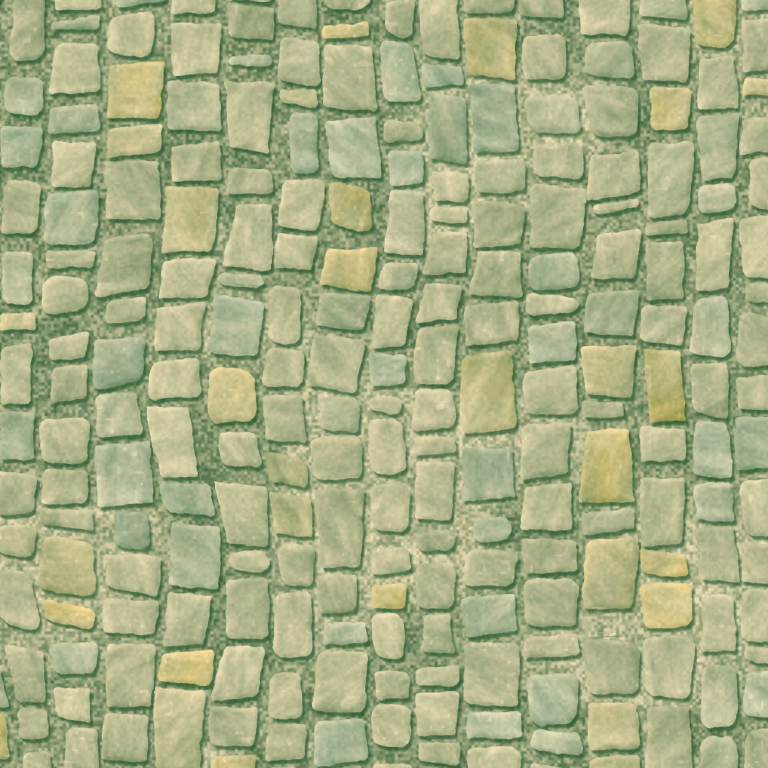
This texture is drawn by a WebGL 1 fragment shader. Its source:

```glsl
precision highp float;
uniform vec2 u_resolution;

const vec2 GRID = vec2(14.5, 15.0);
const vec3 SHADE_GREEN = vec3(0.17, 0.35, 0.19);
const vec3 PALE_STONE = vec3(0.87, 0.83, 0.67);
const vec3 OCHRE = vec3(0.05, 0.0, -0.10);
const vec3 SLATE = vec3(-0.045, -0.005, 0.02);

struct Stone {
  float dist;   // signed distance to the rim, negative inside
  vec2 local;   // position from the stone centre
  vec2 id;
};

float hash(vec2 p) {
  vec3 q = fract(p.xyx * 0.1031);
  q += dot(q, q.yzx + 33.33);
  return fract((q.x + q.y) * q.z);
}

float noise(vec2 p) {
  vec2 i = floor(p), f = fract(p);
  f = f * f * (3.0 - 2.0 * f);
  return mix(mix(hash(i), hash(i + vec2(1, 0)), f.x),
             mix(hash(i + vec2(0, 1)), hash(i + vec2(1, 1)), f.x), f.y);
}

float fbm(vec2 p) {
  float sum = 0.0, amp = 0.53;
  for (int i = 0; i < 4; i++) {
    sum += amp * noise(p);
    p = mat2(1.6, 1.2, -1.2, 1.6) * p + 7.3;
    amp *= 0.5;
  }
  return sum;
}

// Irregular division of a line: start of cell i
float boundary(float i, float seed, float jitter) {
  return i + jitter * (hash(vec2(i, seed)) - 0.5);
}

// Returns cell index, start and end
vec3 findCell(float x, float seed, float jitter) {
  float i = floor(x);
  if (x < boundary(i, seed, jitter)) i -= 1.0;
  else if (x >= boundary(i + 1.0, seed, jitter)) i += 1.0;
  return vec3(i, boundary(i, seed, jitter), boundary(i + 1.0, seed, jitter));
}

float tilt(vec2 id, float seed) {
  return 0.26 * (hash(id + seed) - 0.5);
}

float inset(vec2 id, float seed) {
  float h = hash(id + seed);
  return 0.0025 + 0.005 * h + 0.012 * pow(h, 9.0);
}

Stone findStone(vec2 p) {
  // Wandering columns, each with its own row heights
  vec2 w = p + 0.035 * (vec2(noise(p * 4.0), noise(p * 4.0 + 31.0)) - 0.5);
  vec3 col = findCell(w.x * GRID.x, 3.0, 0.4);
  float rows = GRID.y * (0.85 + 0.3 * hash(vec2(col.x, 71.0)));
  vec3 row = findCell(w.y * rows + 9.0 * hash(vec2(col.x, 17.0)), col.x + 40.0, 0.7);
  vec2 id = vec2(col.x, row.x) + 50.0;
  vec2 halfSize = 0.5 * vec2((col.z - col.y) / GRID.x, (row.z - row.y) / rows);
  float y = w.y * rows + 9.0 * hash(vec2(col.x, 17.0));
  vec2 q = vec2((w.x * GRID.x - col.y) / GRID.x, (y - row.y) / rows) - halfSize;

  // Four leaning sides with chipped edges and a rounded corner
  vec2 chip = 0.006 * (vec2(fbm(p * 65.0), fbm(p * 65.0 + 19.0)) - 0.5);
  vec2 low = -q - halfSize + vec2(inset(id, 1.3), inset(id, 2.7))
           + vec2(tilt(id, 5.1) * q.y, tilt(id, 6.3) * q.x);
  vec2 high = q - halfSize + vec2(inset(id, 3.9), inset(id, 4.2))
            + vec2(tilt(id, 7.7) * q.y, tilt(id, 8.9) * q.x);
  float radius = 0.004 + 0.012 * pow(hash(id + 9.4), 2.0);
  vec2 e = max(low, high) + chip + radius;
  float d = length(max(e, 0.0)) + min(max(e.x, e.y), 0.0) - radius;
  return Stone(d, q, id);
}

float stoneTone(Stone s, vec2 p) {
  float angle = 6.2832 * hash(s.id + 11.0);
  vec2 dir = vec2(cos(angle), sin(angle));
  vec2 along = vec2(dot(s.local, dir), dot(s.local, vec2(-dir.y, dir.x)));
  float facets = fbm(along * vec2(24.0, 70.0) + s.id * 5.0) - 0.5;
  float chips = smoothstep(0.8, 0.95, noise(p * 130.0)) * noise(p * 21.0);
  return 0.79 + 0.13 * (hash(s.id + 12.0) - 0.5) + 0.42 * facets
       + 1.6 * along.x + 0.12 * (noise(p * 240.0) - 0.5) + 0.16 * chips;
}

float jointTone(vec2 p) {
  float sand = smoothstep(0.5, 0.8, noise(p * 7.0 + 13.0));
  return 0.53 + 0.24 * sand + 0.55 * (noise(p * 250.0) - 0.5)
       + 0.4 * (fbm(p * 45.0) - 0.5);
}

void main() {
  float pixel = 1.0 / min(u_resolution.x, u_resolution.y);
  vec2 p = gl_FragCoord.xy * pixel;
  Stone s = findStone(p);
  float towardLight = findStone(p + vec2(-0.0035, 0.0055)).dist;

  // Lit upper left rims, shaded lower right rims
  float rim = smoothstep(-0.009, -0.001, s.dist);
  float relief = clamp((towardLight - s.dist) / 0.006, -1.0, 1.0);
  float face = stoneTone(s, p) + 0.14 * relief * rim;

  // Sandy joints under the shadows of their neighbours
  float shadow = smoothstep(0.002, -0.003, towardLight);
  float joint = jointTone(p) * mix(1.0, 0.3, shadow);

  float aa = max(0.0012, 0.8 * pixel);
  float cover = smoothstep(aa, -aa, s.dist);
  float tone = clamp(mix(joint, face, cover), 0.0, 1.08);
  vec3 color = mix(SHADE_GREEN, PALE_STONE, tone);

  // Occasional ochre and slate stones
  float hue = hash(s.id + 14.0);
  float stain = 0.4 + 0.9 * noise(p * 28.0);
  color += cover * stain * (OCHRE * smoothstep(0.78, 0.97, hue)
                          + SLATE * smoothstep(0.35, 0.05, hue));
  gl_FragColor = vec4(color, 1.0);
}
```
